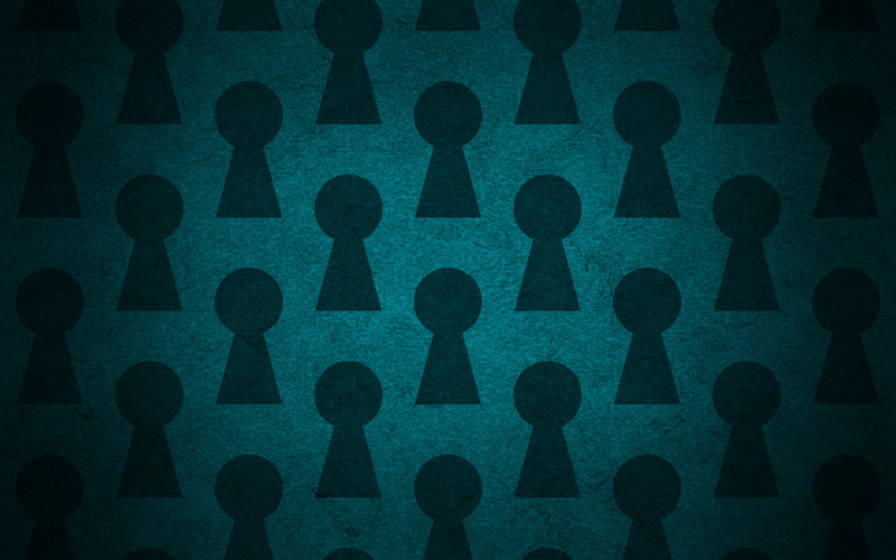
This pattern is drawn by a Shadertoy shader. Its source:

```glsl
const float PI = 3.14159265;
const vec2 CANVAS = vec2(1.6, 1.0);  // canvas in units of its height
const vec2 REPEATS = vec2(9.0, 3.0); // columns across, keyholes down each column
const vec3 TEAL = vec3(0.02, 0.91, 1.0);

vec2 hash2(vec2 cell, float seed) {
    vec3 h = fract(vec3(cell.xyx + seed) * vec3(0.1031, 0.1030, 0.0973));
    h += dot(h, h.yzx + 33.33);
    return fract((h.xx + h.yz) * h.zy);
}

// Wrapping cellular noise: distances to the nearest and second nearest point
vec2 cellular(vec2 uv, vec2 cells, float seed) {
    vec2 pos = uv * cells;
    vec2 base = floor(pos);
    vec2 nearest = vec2(8.0);
    for (int j = -1; j <= 1; j++) {
        for (int i = -1; i <= 1; i++) {
            vec2 cell = base + vec2(i, j);
            float d = length(cell + hash2(mod(cell, cells), seed) - pos);
            nearest = d < nearest.x ? vec2(d, nearest.x) : vec2(nearest.x, min(nearest.y, d));
        }
    }
    return nearest;
}

// Layered sines with whole frequencies, so the bend wraps
vec2 bend(vec2 uv, float amount) {
    vec2 a = 2.0 * PI * uv;
    vec2 wave = sin(a.yx * vec2(4.0, 7.0) + 3.0 * sin(a * vec2(3.0, 2.0)))
              + 0.5 * sin(a.yx * vec2(13.0, 17.0) + 2.0 * sin(a * vec2(11.0, 8.0)))
              + 0.25 * sin(a.yx * vec2(31.0, 37.0) + 2.0 * sin(a * vec2(23.0, 19.0)));
    return uv + amount * wave;
}

// Round head over a flared skirt, centred on its full height
float keyhole(vec2 p, float radius, float halfBase, float slope) {
    float headY = radius;
    float baseY = -2.0 * radius;
    float head = length(p - vec2(0.0, headY)) - radius;
    vec2 corner = vec2(abs(p.x) - halfBase, p.y - baseY);
    float side = dot(corner, normalize(vec2(1.0, slope)));
    float skirt = max(side, max(-corner.y, p.y - headY));
    return min(head, skirt);
}

// Columns of keyholes, every other one dropped by half a repeat
float keyholeColumns(vec2 uv, vec2 repeats, float startY) {
    float column = floor(uv.x * repeats.x);
    float drop = 0.5 * mod(column, 2.0);
    vec2 cell = vec2(uv.x, uv.y - startY) * repeats + vec2(0.0, drop + 0.5);
    vec2 p = (fract(cell) - 0.5) * CANVAS / repeats;
    return keyhole(p, 0.061, 0.0595, 0.268);
}

// Thin dark folds, broken up by a patchy mask
float creases(vec2 uv, vec2 cells, float width, float seed) {
    vec2 d = cellular(bend(uv, 0.014), cells, seed);
    float mask = cellular(bend(uv, 0.02), vec2(12.0, 8.0), seed + 5.0).x;
    return (1.0 - smoothstep(0.0, width, d.y - d.x)) * smoothstep(0.28, 0.75, mask);
}

// Brightness of the worn paper, close to one on average
float paperTone(vec2 uv) {
    float grain = cellular(uv, vec2(240.0, 190.0), 1.0).x - 0.45;
    float fibre = cellular(bend(uv, 0.004), vec2(110.0, 130.0), 17.0).x - 0.45;
    float mottle = cellular(bend(uv, 0.012), vec2(28.0, 20.0), 31.0).x - 0.45;
    float cloud = cellular(bend(uv, 0.03), vec2(8.0, 5.0), 47.0).x - 0.45;
    float tone = 1.04 + 0.38 * grain + 0.24 * fibre + 0.16 * mottle - 0.18 * cloud;
    tone -= 0.24 * creases(uv, vec2(16.0, 11.0), 0.07, 59.0);
    tone -= 0.18 * creases(uv, vec2(37.0, 26.0), 0.12, 73.0);
    return tone;
}

void mainImage(out vec4 fragColor, in vec2 fragCoord) {
    vec2 uv = fragCoord / iResolution.xy;
    float pixel = 1.0 / iResolution.y;

    // Central glow, level at the edges so it wraps
    vec2 fall = 1.0 - pow(abs(sin(PI * (uv - 0.5))), vec2(3.0));
    float glow = mix(0.27, 1.0, fall.x) * mix(0.56, 1.0, fall.y);

    // Staggered keyholes
    float d = keyholeColumns(uv, REPEATS, 0.4);
    float ink = 1.0 - smoothstep(-pixel, pixel, d);
    float shade = mix(1.0, mix(0.6, 0.44, glow), ink);

    float light = 0.445 * glow * shade * paperTone(uv);
    fragColor = vec4(TEAL * light, 1.0);
}
```
